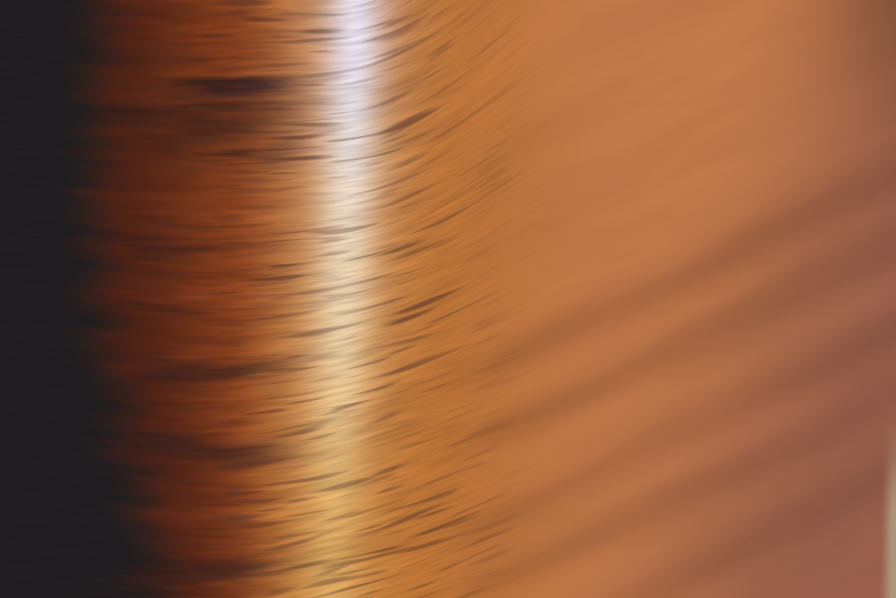
Reproduce this texture procedurally as a WebGL 2 fragment shader.

```glsl
#version 300 es
precision highp float;
// Curved panel of polished wood: a dark flank on the left, a vertical glossy
// highlight, and a warm face falling out of focus to the right. Grain is
// gradient noise stretched along a bent flow coordinate.
uniform vec2 u_resolution;
out vec4 fragColor;

const vec3 SHADOW = vec3(0.125, 0.115, 0.125);
const vec3 UMBER  = vec3(0.31, 0.135, 0.085);
const vec3 RUST   = vec3(0.54, 0.25, 0.11);
const vec3 AMBER  = vec3(0.72, 0.44, 0.20);
const vec3 TAN    = vec3(0.745, 0.465, 0.285);
const vec3 ROSE   = vec3(0.60, 0.375, 0.295);
const vec3 PORE   = vec3(0.20, 0.115, 0.105);

vec2 hashGradient(vec2 cell) {
  vec3 p = fract(cell.xyx * vec3(0.1031, 0.1030, 0.0973));
  p += dot(p, p.yzx + 33.33);
  return fract((p.xx + p.yz) * p.zy) * 2.0 - 1.0;
}

float gradientNoise(vec2 p) {
  vec2 i = floor(p), f = fract(p);
  vec2 w = f * f * f * (f * (f * 6.0 - 15.0) + 10.0);
  vec2 e = vec2(0.0, 1.0);
  float a = dot(hashGradient(i), f);
  float b = dot(hashGradient(i + e.yx), f - e.yx);
  float c = dot(hashGradient(i + e.xy), f - e.xy);
  float d = dot(hashGradient(i + e.yy), f - e.yy);
  return mix(mix(a, b, w.x), mix(c, d, w.x), w.y);
}

float fbm(vec2 p) {
  float sum = 0.0, gain = 1.0;
  for (int i = 0; i < 4; i++) {
    sum += gain * gradientNoise(p);
    p = p * 2.03 + 17.3;
    gain *= 0.55;
  }
  return sum;
}

float bell(float x, float center, float width) {
  float d = (x - center) / width;
  return exp(-d * d);
}

// Height of a grain line: dips on the left, climbs steadily on the right.
float grainRise(float x) {
  float d = x - 0.5;
  return 0.17 * d + 0.33 * sqrt(d * d + 0.08);
}

// Base colour across the curved surface, left to right.
vec3 surfaceColor(vec2 uv, float wobble) {
  float x = uv.x + wobble;
  float flank = 0.06 * smoothstep(0.5, 0.0, uv.y);
  vec3 c = mix(SHADOW, UMBER, smoothstep(0.07, 0.155, x - flank));
  c = mix(c, RUST, smoothstep(0.13, 0.285, x - flank * 0.7));
  c = mix(c, AMBER, smoothstep(0.25, 0.37, x));
  c = mix(c, TAN, smoothstep(0.44, 0.70, uv.x));
  float fall = smoothstep(0.72, 1.04, uv.x + 0.20 * (0.55 - uv.y));
  return mix(c, ROSE, fall);
}

// Broad blurred growth bands on the out of focus face.
float growthBands(float v, float x) {
  float sum = 0.0;
  for (int i = 0; i < 5; i++) {
    float n = float(i);
    float center = 0.197 - 0.125 * n + 0.012 * sin(n * 2.4);
    sum += (1.0 - 0.08 * n) * bell(v, center, 0.018 + 0.016 * x);
  }
  return sum;
}

// Thin dark dashes lying along the grain.
float pores(float x, float v, float density, float seed) {
  float n = gradientNoise(vec2(x * 7.0 + seed, v * density + seed));
  return smoothstep(0.12, 0.48, n);
}

void main() {
  vec2 uv = gl_FragCoord.xy / u_resolution;
  float x = uv.x * 1.5;
  float lift = mix(1.0, 0.25, smoothstep(0.25, 1.0, uv.y) * smoothstep(0.95, 0.55, x));
  float v = uv.y - grainRise(x) * lift;
  v += 0.008 * gradientNoise(vec2(x * 4.0, uv.y * 5.0));

  // Base tone, with a grain-torn edge into the shadow
  float streak = fbm(vec2(x * 2.5, v * 26.0));
  vec3 color = surfaceColor(uv, 0.035 * streak);

  // Dark figure on the left, including a smoky patch near the top
  float leftSide = smoothstep(0.06, 0.16, uv.x) * smoothstep(0.37, 0.26, uv.x);
  float patches = smoothstep(0.0, 0.55, fbm(vec2(x * 2.2 + 4.0, v * 15.0)));
  float smoke = bell(uv.x, 0.24, 0.09) * bell(uv.y + 0.12 * streak, 0.81, 0.06);
  color = mix(color, PORE, clamp(leftSide * 0.65 * patches + 0.65 * smoke, 0.0, 0.9));

  // Soft bands and mottling on the right
  float face = smoothstep(0.46, 0.62, uv.x);
  float bands = growthBands(v, x) * smoothstep(0.46, 0.58, uv.x);
  color *= 1.0 - vec3(0.11, 0.13, 0.10) * bands;
  color *= 1.0 + 0.07 * face * fbm(vec2(x * 2.0, v * 9.0));
  color *= 1.0 - 0.20 * bell(uv.x, 1.02, 0.09) * smoothstep(0.7, 1.0, uv.y);

  // Vertical reflection: cool at the top, golden and dimmer below
  float center = mix(0.368, 0.398, uv.y) + 0.004 * streak;
  vec3 glossColor = mix(vec3(0.87, 0.71, 0.43), vec3(0.92, 0.84, 0.71), smoothstep(0.05, 0.55, uv.y));
  glossColor = mix(glossColor, vec3(0.89, 0.87, 0.93), smoothstep(0.5, 0.95, uv.y));
  float core = bell(uv.x, center, 0.033) * mix(0.58, 0.96, smoothstep(0.0, 0.65, uv.y));
  float halo = bell(uv.x, center - 0.008, 0.072) * 0.30;
  color = mix(color, glossColor, clamp(core + halo * (1.0 - core), 0.0, 1.0));

  // In-focus grain, fading to the right and into the shadow
  float focus = smoothstep(0.05, 0.30, uv.x) * smoothstep(0.64, 0.42, uv.x);
  float fine = gradientNoise(vec2(x * 14.0, v * 150.0)) + streak * 0.5;
  float dashes = max(pores(x, v, 75.0, 3.7), 0.8 * pores(x * 1.6, v, 120.0, 41.2));
  float clusters = 0.55 + 0.45 * smoothstep(-0.25, 0.3, gradientNoise(vec2(x * 2.0, v * 9.0 + 7.0)));
  color *= 1.0 + 0.15 * mix(0.35, 1.0, focus) * (1.0 - face) * fine;
  color = mix(color, PORE * 1.5, 0.62 * focus * dashes * clusters * (1.0 - 0.35 * core));

  // Pale background sliver at the lower right edge
  float sliver = smoothstep(0.982, 0.998, uv.x + 0.012 * (0.12 - uv.y)) * smoothstep(0.32, 0.12, uv.y);
  color = mix(color, vec3(0.68, 0.58, 0.49), sliver);
  fragColor = vec4(clamp(color, 0.0, 1.0), 1.0);
}
```
